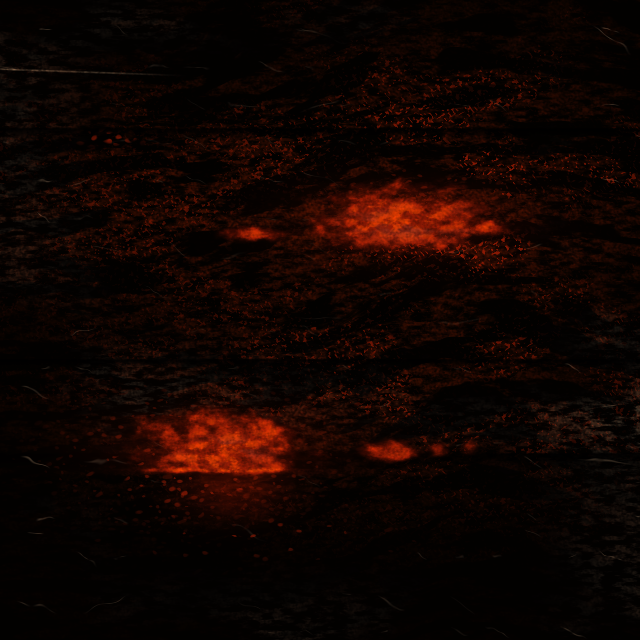
Reproduce this texture procedurally as a WebGL 1 fragment shader.

```glsl
precision highp float;
uniform vec2 u_resolution;

const vec3 SOOT = vec3(0.008, 0.003, 0.001);
const vec3 CHAR_BROWN = vec3(0.20, 0.046, 0.003);
const vec3 DEEP_RED = vec3(0.30, 0.045, 0.004);
const vec3 EMBER_RED = vec3(0.56, 0.10, 0.015);
const vec3 HOT_ORANGE = vec3(0.74, 0.19, 0.005);
const vec3 ASH_PINK = vec3(0.55, 0.17, 0.10);
const vec3 ASH_GREY = vec3(0.17, 0.135, 0.10);

float hash(vec2 p) {
  return fract(sin(dot(p, vec2(127.1, 311.7))) * 43758.5453);
}

float noise(vec2 p) {
  vec2 i = floor(p), f = fract(p);
  f = f * f * (3.0 - 2.0 * f);
  return mix(mix(hash(i), hash(i + vec2(1, 0)), f.x),
             mix(hash(i + vec2(0, 1)), hash(i + vec2(1, 1)), f.x), f.y);
}

vec2 turn(vec2 p, float a) {
  return vec2(cos(a) * p.x - sin(a) * p.y, sin(a) * p.x + cos(a) * p.y);
}

float fbm(vec2 p) {
  float sum = 0.0, amp = 0.52;
  for (int i = 0; i < 5; i++) {
    sum += amp * noise(p);
    p = p * 2.03 + vec2(17.3, 9.1);
    amp *= 0.5;
  }
  return sum;
}

// Soft elliptical falloff
float glow(vec2 p, vec2 center, vec2 radius) {
  vec2 d = (p - center) / radius;
  return exp(-dot(d, d));
}

// Ragged ember patch, hottest in the middle
float ember(vec2 p, vec2 center, vec2 radius) {
  float ragged = fbm(p * vec2(32.0, 52.0)) - 0.5;
  float d = length((p - center) / radius) + ragged * 0.9;
  return 1.0 - smoothstep(0.1, 1.1, d);
}

// Jittered, slightly lumpy dots
float sparks(vec2 p, float cells, float density) {
  vec2 q = turn(p, 0.4) * cells + 0.6 * noise(p * 90.0);
  vec2 id = floor(q);
  vec2 jitter = 0.35 + 0.3 * vec2(hash(id + 3.1), hash(id + 8.7));
  vec2 d = turn(fract(q) - jitter, -0.4) * vec2(0.75, 1.15);
  float size = mix(0.16, 0.36, hash(id + 5.9));
  return (1.0 - smoothstep(size * 0.4, size, length(d))) * step(hash(id), density);
}

// Thin bent hairlines, at most one per cell
float scratches(vec2 p, float cells, float density) {
  vec2 q = p * cells;
  vec2 id = floor(q);
  vec2 d = fract(q) - 0.5;
  float slope = mix(-0.65, 0.3, hash(id + 2.3));
  float bend = 0.12 * (noise(q * 5.0) - 0.5);
  float reach = mix(0.12, 0.42, hash(id + 6.1));
  float line = 1.0 - smoothstep(0.0, 0.002 * cells, abs(d.y - slope * d.x + bend));
  float ends = 1.0 - smoothstep(reach * 0.5, reach, abs(d.x));
  return line * ends * step(hash(id), density) * noise(q * 9.0);
}

// Dark gap between boards, sharp on its upper side
float seam(float y, float level, float depth) {
  return smoothstep(level - depth, level, y) * (1.0 - smoothstep(level, level + 0.004, y));
}

void main() {
  vec2 p = gl_FragCoord.xy / u_resolution;

  // Charred wood: short tilted fissures and fine fibres
  float warp = fbm(p * vec2(4.0, 7.0));
  vec2 tilted = turn(p, -0.1 + 0.05 * sin(p.x * 7.0));
  float fissure = smoothstep(0.43, 0.53, fbm(tilted * vec2(10.0, 46.0) + warp * vec2(1.0, 4.0)));
  float fibre = fbm(p * vec2(60.0, 170.0));
  float heat = glow(p, vec2(0.70, 0.68), vec2(0.40, 0.27))
             + 0.7 * glow(p, vec2(0.23, 0.68), vec2(0.26, 0.16))
             + 0.6 * glow(p, vec2(0.5, 0.36), vec2(0.4, 0.13));
  heat = min(heat, 1.0);
  float dust = noise(turn(p, 0.6) * 330.0);
  float charred = fissure * (0.06 + 0.8 * heat) * smoothstep(0.28, 0.72, fibre);
  vec3 color = SOOT + CHAR_BROWN * charred * (0.25 + 1.2 * dust);

  // Glowing grain, dense in patches and thin between them
  float patches = smoothstep(0.42, 0.64, fbm(p * vec2(9.0, 15.0) + 4.0));
  float rightward = smoothstep(0.3, 0.7, p.x);
  float grain = smoothstep(0.62, 0.88, noise(turn(p, 1.0) * 310.0 + 2.0 * fibre));
  float glowing = grain * (0.12 + patches) * heat * (0.25 + 0.75 * fissure);
  color = mix(color, EMBER_RED, min(glowing * (0.45 + 0.4 * rightward), 1.0));

  // Grey ash toward the sides, base and lower board
  float sides = smoothstep(0.3, 0.5, abs(p.x - 0.5));
  float ashArea = 0.4 * sides + 0.75 * glow(p, vec2(0.02, 0.38), vec2(0.4, 0.06))
                + 0.8 * glow(p, vec2(1.0, 0.38), vec2(0.25, 0.07))
                + 0.5 * glow(p, vec2(0.5, 0.0), vec2(0.9, 0.06))
                + 0.4 * glow(p, vec2(0.5, 0.97), vec2(0.8, 0.03));
  float ash = smoothstep(0.42, 0.68, fibre) * smoothstep(0.36, 0.6, warp);
  color += ASH_GREY * ash * ashArea * (0.3 + 1.1 * dust);

  float gaps = seam(p.y, 0.798, 0.018) + seam(p.y, 0.437, 0.012) + seam(p.y, 0.29, 0.03);
  color *= 1.0 - 0.85 * min(gaps, 1.0);

  // Pale hairlines
  float hairs = scratches(p, 9.0, 0.28) + scratches(p + 0.37, 17.0, 0.25);
  float longHair = (1.0 - smoothstep(0.0, 0.0025, abs(p.y - 0.892 + 0.035 * p.x)))
                 * (1.0 - smoothstep(0.15, 0.3, p.x));
  color += ASH_GREY * (hairs * (0.7 + sides) + longHair * (0.6 + dust));

  // Large embers; the lower one is cut off by a board edge
  float boardEdge = smoothstep(0.256, 0.268, p.y + 0.006 * noise(p * 40.0));
  float upper = ember(p, vec2(0.63, 0.658), vec2(0.16, 0.062));
  float lower = ember(p, vec2(0.345, 0.3), vec2(0.17, 0.066)) * boardEdge;
  float small = ember(p, vec2(0.4, 0.635), vec2(0.06, 0.018))
              + ember(p, vec2(0.76, 0.645), vec2(0.045, 0.02))
              + ember(p, vec2(0.608, 0.297), vec2(0.06, 0.023))
              + 0.6 * ember(p, vec2(0.684, 0.298), vec2(0.026, 0.02))
              + 0.5 * ember(p, vec2(0.732, 0.303), vec2(0.02, 0.018));
  float rim = glow(p, vec2(0.335, 0.266), vec2(0.12, 0.003));
  float fire = min(max(upper, lower) + 0.75 * small + 0.5 * rim, 1.0);

  // Dim red light around the embers
  color += DEEP_RED * (0.4 * glow(p, vec2(0.63, 0.655), vec2(0.17, 0.06))
         + 0.4 * glow(p, vec2(0.34, 0.3), vec2(0.17, 0.06)) * boardEdge
         + 0.65 * glow(p, vec2(0.365, 0.24), vec2(0.075, 0.045))) * (0.6 + 0.8 * fibre);

  float mottling = fbm(p * vec2(60.0, 95.0) + 11.0);
  vec3 burning = mix(DEEP_RED, EMBER_RED, smoothstep(0.2, 0.75, fire + mottling - 0.5));
  burning = mix(burning, HOT_ORANGE, smoothstep(0.45, 1.0, fire) * smoothstep(0.4, 0.62, mottling));
  float core = glow(p, vec2(0.64, 0.65), vec2(0.09, 0.02)) + glow(p, vec2(0.355, 0.297), vec2(0.06, 0.015));
  burning = mix(burning, ASH_PINK, core * smoothstep(0.42, 0.6, fbm(p * vec2(22.0, 60.0))));
  color = mix(color, burning * (0.5 + 0.6 * mottling + 0.35 * dust), smoothstep(0.02, 0.6, fire));

  // Loose sparks close to the embers and in a short row
  float nearby = glow(p, vec2(0.31, 0.29), vec2(0.17, 0.085)) + glow(p, vec2(0.65, 0.68), vec2(0.13, 0.05));
  float loose = sparks(p, 75.0, 0.4) * min(nearby, 1.0)
              + sparks(p + 0.13, 60.0, 0.85) * glow(p, vec2(0.17, 0.783), vec2(0.045, 0.009))
              + sparks(p + 0.41, 56.0, 0.45) * glow(p, vec2(0.31, 0.228), vec2(0.08, 0.03))
              + 0.8 * sparks(p + 0.71, 68.0, 0.2) * glow(p, vec2(0.4, 0.16), vec2(0.18, 0.03));
  color = mix(color, EMBER_RED, min(loose, 1.0) * 0.8 * (1.0 - fire));

  gl_FragColor = vec4(color, 1.0);
}
```
